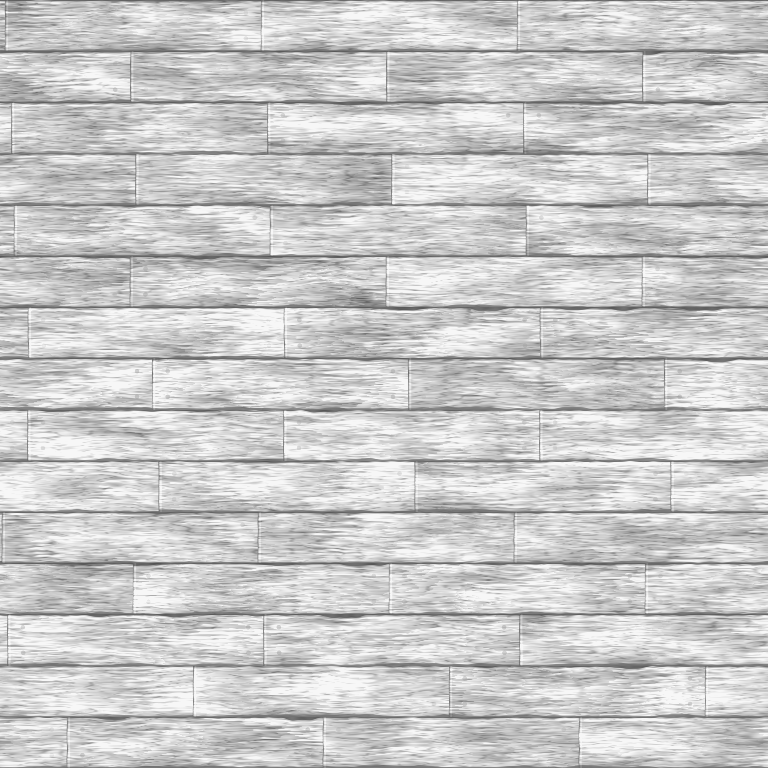
Reproduce this texture procedurally as a WebGL 2 fragment shader.

```glsl
#version 300 es
precision highp float;

uniform vec2 u_resolution;
out vec4 outColor;

// Horizontal shift of each row of planks, top row first, in plank lengths
const float rowShift[15] = float[15](
  0.02, 0.51, 0.045, 0.53, 0.055, 0.508, 0.11, 0.595,
  0.108, 0.62, 0.008, 0.52, 0.03, 0.755, 0.262);

vec2 hash2(vec2 p) {
  vec3 h = fract(p.xyx * vec3(0.1031, 0.1030, 0.0973));
  h += dot(h, h.yzx + 33.33);
  return fract((h.xx + h.yz) * h.zy);
}

float cornerSlope(vec2 cell, vec2 offset) {
  float angle = 6.2832 * hash2(cell).x;
  return dot(vec2(cos(angle), sin(angle)), offset);
}

float gradientNoise(vec2 p) {
  vec2 cell = floor(p), f = fract(p);
  vec2 w = f * f * f * (f * (f * 6.0 - 15.0) + 10.0);
  vec2 e = vec2(1.0, 0.0);
  return mix(
    mix(cornerSlope(cell, f), cornerSlope(cell + e, f - e), w.x),
    mix(cornerSlope(cell + e.yx, f - e.yx), cornerSlope(cell + 1.0, f - 1.0), w.x),
    w.y);
}

// Thin dark line along the zero crossings of stretched noise
float fibreLine(vec2 p, float width) {
  return 1.0 - smoothstep(0.0, width, abs(gradientNoise(p)));
}

// Brightness of weathered grain; q is in plank heights
float woodGrain(vec2 q, vec2 seed) {
  vec2 s = seed * 90.0 + 20.0;
  float bend = gradientNoise(q * vec2(0.6, 1.3) + s);
  vec2 g = q + vec2(0.0, 0.07 * bend + 0.015 * gradientNoise(q * vec2(2.2, 4.0) + s));
  float feather = gradientNoise(g * vec2(0.7, 21.0) + s.yx);
  float fray = gradientNoise(g * vec2(3.0, 25.0) + s + 71.0);

  // Broad pale and grey patches with ragged ends
  vec2 ragged = g + vec2(0.8 * feather + 0.4 * fray, 0.0);
  float tone = 0.865 + 0.09 * (seed.x - 0.5);
  tone += 0.27 * gradientNoise(ragged * vec2(0.6, 2.0) + s + 7.0);
  tone += 0.15 * gradientNoise(ragged * vec2(1.0, 6.0) + s + 19.0);

  // Stepped growth rings, stronger on some planks
  float ring = fract(5.0 * gradientNoise(ragged * vec2(0.45, 1.5) + s + 31.0));
  ring *= 1.0 - smoothstep(0.88, 1.0, ring);
  tone -= (0.05 + 0.09 * seed.y) * (ring - 0.4);

  // Long streaks, fine fibres and thin dark cracks
  tone += 0.13 * feather + 0.20 * fray;
  float worn = smoothstep(-0.35, 0.35, bend + fray);
  tone -= 0.12 * worn * fibreLine(g * vec2(0.8, 11.0) + s + 57.0, 0.10);
  tone -= 0.13 * (1.0 - 0.6 * worn) * fibreLine(g * vec2(1.5, 15.0) + s + 83.0, 0.12);
  return tone;
}

void main() {
  vec2 p = gl_FragCoord.xy / u_resolution;
  float pixel = 15.0 / u_resolution.y;

  // Fifteen rows of three planks
  float row = floor(p.y * 15.0);
  float y = fract(p.y * 15.0);
  float along = p.x * 3.0 - rowShift[14 - int(row)];
  along += 0.002 * gradientNoise(vec2(y * 4.0, row * 3.7));
  vec2 plank = vec2(mod(floor(along), 3.0), row);
  vec2 seed = hash2(plank + 11.0);
  vec2 q = vec2(fract(along) * 5.0, y);
  float fromTop = 1.0 - y;
  float fromEnd = min(q.x, 5.0 - q.x);

  float tone = woodGrain(q, seed);

  // Faint nail marks in the four corners
  float nail = length(vec2(fromEnd - 0.3, abs(y - 0.5) - 0.25));
  float head = 1.0 - smoothstep(0.035, 0.035 + pixel, nail);
  tone = mix(tone, 0.64, head * (0.1 + 0.4 * seed.y));

  // Soft shading toward the long edges, in uneven stretches
  float wave = gradientNoise(vec2(q.x * 1.1, 3.5) + seed * 70.0);
  float ripple = gradientNoise(vec2(q.x * 4.5, 8.5) + seed * 40.0);
  tone -= (0.12 + 0.16 * wave) * exp(-fromTop * 9.0);
  tone -= (0.13 - 0.16 * wave) * exp(-y * 10.0);

  // Uneven seam with chipped upper edges and a pale lip
  float chip = smoothstep(0.05, 0.4, wave) * smoothstep(0.2, 0.9, seed.y);
  float depth = 0.018 + 0.045 * chip + 0.022 * ripple;
  tone += 0.12 * (1.0 - smoothstep(0.0, 0.03, abs(fromTop - depth - 0.045)));
  float gap = 1.0 - smoothstep(depth - 0.5 * pixel, depth + 0.7 * pixel, fromTop);
  tone = mix(tone, 0.36 + 0.12 * ripple, 0.9 * gap);
  float underside = 0.008 + 0.03 * smoothstep(-0.1, 0.4, -wave) + 0.02 * ripple;
  float shade = 1.0 - smoothstep(underside, underside + 1.2 * pixel, y);
  tone = mix(tone, 0.42, 0.75 * shade);

  // Hairline end joint with a faint pale bevel on its right
  tone += 0.09 * (1.0 - smoothstep(0.0, 0.03, abs(q.x - 0.04)));
  float joint = 1.0 - smoothstep(0.0, 0.9 * pixel, fromEnd);
  float broken = 0.65 + 0.5 * gradientNoise(vec2(y * 5.0, row * 5.3 + 2.5));
  tone = mix(tone, 0.40, broken * joint);

  outColor = vec4(vec3(clamp(tone, 0.25, 0.97)), 1.0);
}
```
